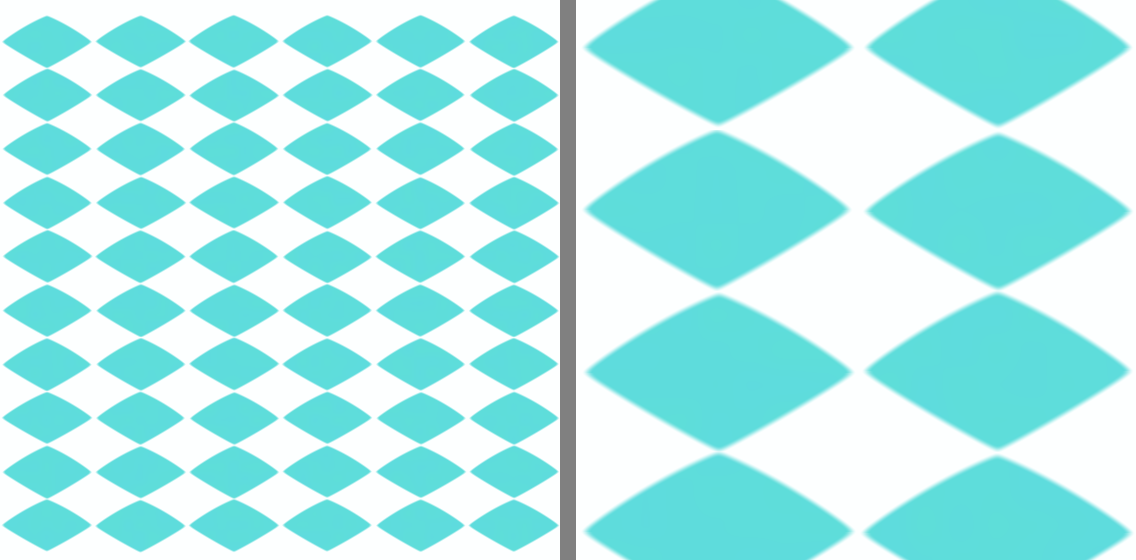
Left, the full canvas; right, a detail of the centre.
A Shadertoy shader for this pattern:

```glsl
const vec2 GRID = vec2(6.0, 10.0);            // repeats across and down
const vec2 PITCH = vec2(0.16667, 0.09606);
const vec2 FIRST_CENTER = vec2(0.0846, 0.0612);
const vec2 HALF_SIZE = vec2(0.0810, 0.0472);
const float TIP_ROUNDING = 0.002;
const float BULGE_TOP = 0.07;
const float BULGE_BOTTOM = 0.025;
const float CENTER_JITTER = 0.0008;
const float SIZE_JITTER = 0.012;
const float EDGE_SOFTNESS = 0.0021;
const float TINT_SCALE = 48.0;
const vec3 PAPER = vec3(0.992, 1.0, 1.0);
const vec3 TEAL = vec3(0.37, 0.87, 0.85);
const vec3 AQUA = vec3(0.37, 0.86, 0.87);

float hash(vec2 p) {
    return fract(sin(dot(p, vec2(127.1, 311.7))) * 43758.5453);
}

// Signed variation in -1..1 on both axes
vec2 wobble(vec2 id) {
    return 2.0 * vec2(hash(id), hash(id + 37.0)) - 1.0;
}

float valueNoise(vec2 p) {
    vec2 i = floor(p);
    vec2 f = fract(p);
    f = f * f * (3.0 - 2.0 * f);
    float low = mix(hash(i), hash(i + vec2(1.0, 0.0)), f.x);
    float high = mix(hash(i + vec2(0.0, 1.0)), hash(i + 1.0), f.x);
    return mix(low, high, f.y);
}

// Approximate distance to a lozenge with softened tips and bowed sides
float lozenge(vec2 p, vec2 halfSize) {
    vec2 q = sqrt(p * p + TIP_ROUNDING * TIP_ROUNDING) / halfSize;
    float along = clamp(q.x, 0.0, 1.0);
    float bulge = mix(BULGE_BOTTOM, BULGE_TOP, step(0.0, p.y));
    float field = q.x + q.y - 1.0 - bulge * 4.0 * along * (1.0 - along);
    return field / length(1.0 / halfSize);
}

void mainImage(out vec4 fragColor, in vec2 fragCoord) {
    vec2 uv = fragCoord / iResolution.xy;

    // Nearest lozenge, limited to the rows and columns of the grid
    vec2 id = clamp(round((uv - FIRST_CENTER) / PITCH), vec2(0.0), GRID - 1.0);
    vec2 center = FIRST_CENTER + id * PITCH + CENTER_JITTER * wobble(id);
    vec2 halfSize = HALF_SIZE * (1.0 + SIZE_JITTER * wobble(id + 71.0));

    // Soft printed edge, never thinner than a pixel
    float d = lozenge(uv - center, halfSize);
    float blur = max(EDGE_SOFTNESS, 1.0 / iResolution.y);
    float ink = 1.0 - smoothstep(-blur, blur, d);

    // Faint drift between the two inks
    vec3 inkColor = mix(TEAL, AQUA, valueNoise(uv * TINT_SCALE));
    fragColor = vec4(mix(PAPER, inkColor, ink), 1.0);
}
```
